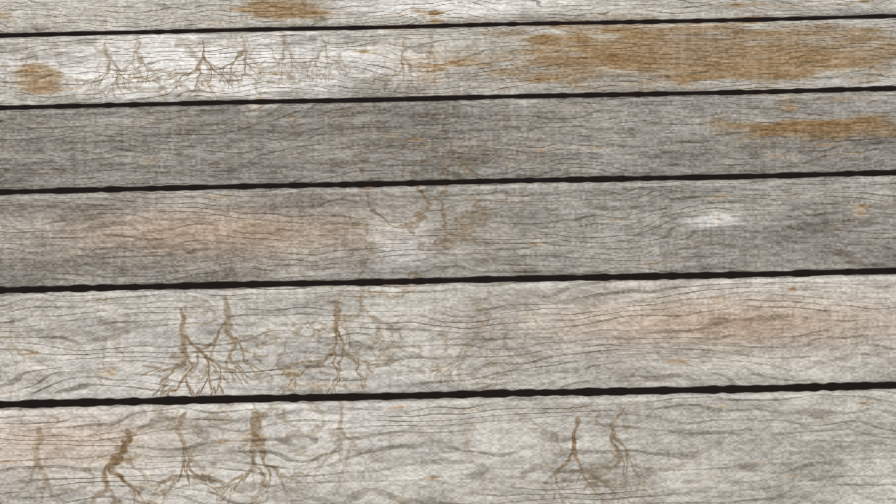
Write a WebGL 1 fragment shader that draws this texture.

```glsl
precision highp float;
uniform vec2 u_resolution;

const float GROWTH = 1.165;      // each board is wider than the one above
const float FIRST_WIDTH = 0.1435;
const float FIRST_GAP = 0.069;
const float TILT = 0.0208;
const vec3 GAP = vec3(0.13, 0.11, 0.10);
const vec3 DARK_GRAIN = vec3(0.33, 0.29, 0.24);
const vec3 DRY = vec3(0.51, 0.49, 0.46);
const vec3 PALE = vec3(0.78, 0.76, 0.72);
const vec3 GLARE = vec3(0.93, 0.92, 0.90);
const vec3 AMBER = vec3(0.55, 0.42, 0.26);
const vec3 PEACH = vec3(0.76, 0.64, 0.54);
const vec3 BRANCH = vec3(0.46, 0.36, 0.24);

float hash(vec2 p) {
  return fract(sin(dot(p, vec2(127.1, 311.7))) * 43758.5453);
}

float noise(vec2 p) {
  vec2 i = floor(p), f = fract(p);
  f = f * f * (3.0 - 2.0 * f);
  return mix(mix(hash(i), hash(i + vec2(1.0, 0.0)), f.x),
             mix(hash(i + vec2(0.0, 1.0)), hash(i + 1.0), f.x), f.y);
}

float fbm(vec2 p) {
  float sum = 0.0, gain = 0.533;
  for (int i = 0; i < 4; i++) {
    sum += gain * noise(p);
    p = p * 2.03 + 17.3;
    gain *= 0.5;
  }
  return sum;
}

float patchAt(vec2 p, vec2 centre, vec2 radius) {
  vec2 d = (p - centre) / radius;
  return exp(-dot(d, d));
}

// Patch whose border is broken up by a roughness value
float stain(vec2 p, vec2 centre, vec2 radius, float rough) {
  return smoothstep(0.2, 0.8, patchAt(p, centre, radius) + 1.1 * (rough - 0.5));
}

// Forking twigs made by folding space at every joint
float tree(vec2 q, float seed, float blur) {
  float ink = 0.0, len = 0.24, width = 0.026;
  q.x += 0.3 * (fbm(q * 4.0 + seed * 31.0) - 0.5);
  for (int i = 0; i < 5; i++) {
    float d = length(q - vec2(0.0, clamp(q.y, 0.0, len)));
    ink = max(ink, 1.0 - smoothstep(width - blur, width + blur, d));
    q.y -= len * (0.75 + 0.25 * seed);
    q.x = abs(q.x + 0.03 * sin(seed * 40.0 + float(i) * 2.3));
    float a = 0.28 + 0.3 * hash(vec2(seed, float(i)));
    q = vec2(q.x * cos(a) - q.y * sin(a), q.x * sin(a) + q.y * cos(a));
    len *= 0.84;
    width *= 0.72;
  }
  return ink;
}

float treeRow(vec2 q, float row, float blur) {
  float ink = 0.0;
  for (int i = 0; i < 2; i++) {
    float x = q.x * 0.75 + float(i) * 0.43;
    float seed = hash(vec2(floor(x), row * 3.0 + float(i)));
    vec2 local = vec2((fract(x) - 0.3 - 0.4 * seed) / 0.75, q.y - 0.25 * seed);
    ink = max(ink, tree(local, seed, blur) * (0.5 + 0.5 * seed));
  }
  return ink;
}

// Annual lines, stretched along the board and bent by slow noise
float grainLines(vec2 q, float row) {
  float bend = fbm(vec2(q.x * 0.5, q.y * 1.6) + row * 7.7);
  float wave = sin(6.2832 * (q.y * 13.0 + bend * 10.0));
  return smoothstep(0.5, 0.95, wave) * noise(vec2(q.x * 3.0, q.y * 18.0 + row * 5.0));
}

void main() {
  vec2 p = gl_FragCoord.xy / u_resolution * vec2(1.7778, 1.0);

  // Board index and place across the board
  float depth = 1.0 - p.y + TILT * p.x - FIRST_GAP + 0.003 * (noise(vec2(p.x * 4.0, 0.0)) - 0.5);
  float k = log(1.0 + depth * (GROWTH - 1.0) / FIRST_WIDTH) / log(GROWTH);
  float row = floor(k), across = fract(k);
  float size = FIRST_WIDTH * pow(GROWTH, row);
  vec2 q = vec2(p.x / size, across);
  float pixel = 0.8 / (u_resolution.y * size);

  // Weathered wood
  float mottled = fbm(vec2(p.x * 5.0, k * 5.0));
  float rough = fbm(vec2(p.x * 14.0, k * 9.0) + 40.0);
  float fibre = noise(vec2(p.x * 24.0, k * 60.0)) + noise(vec2(p.x * 50.0, k * 34.0 + 9.0)) - 1.0;
  float speckle = noise(p * vec2(190.0, 280.0)) - 0.5;
  float paleRow = smoothstep(0.0, 1.6, abs(row - 1.4));
  vec3 col = mix(DRY, PALE, clamp(0.08 + paleRow * 0.66 + (mottled - 0.45) * 1.1, 0.0, 1.0));

  // Damp stains and bright water
  float peach = patchAt(p, vec2(0.42, 0.54), vec2(0.32, 0.045))
    + patchAt(p, vec2(1.45, 0.36), vec2(0.35, 0.05)) + patchAt(p, vec2(0.12, 0.13), vec2(0.25, 0.06));
  float amber = stain(p, vec2(0.56, 0.985), vec2(0.09, 0.03), rough)
    + stain(p, vec2(1.40, 0.895), vec2(0.52, 0.07), rough)
    + stain(p, vec2(0.08, 0.84), vec2(0.05, 0.035), rough)
    + stain(p, vec2(1.62, 0.745), vec2(0.24, 0.024), rough);
  float glare = stain(p, vec2(0.40, 0.87), vec2(0.52, 0.07), rough)
    + stain(p, vec2(0.88, 0.99), vec2(0.25, 0.025), rough)
    + 0.6 * stain(p, vec2(0.80, 0.52), vec2(0.07, 0.05), rough)
    + 0.7 * stain(p, vec2(1.41, 0.56), vec2(0.08, 0.015), rough)
    + 0.5 * patchAt(p, vec2(0.30, 0.19), vec2(0.60, 0.17));
  col = mix(col, PEACH, min(peach * 0.6, 1.0));
  col = mix(col, GLARE, min(glare * (0.4 + 0.7 * mottled), 0.9));
  col = mix(col, AMBER, min(amber * (0.35 + 0.6 * mottled), 0.85));

  // Reflected branches, a fine mesh of twigs and drying edges
  float wet = patchAt(p, vec2(0.45, 0.86), vec2(0.50, 0.09)) + patchAt(p, vec2(0.55, 0.31), vec2(0.45, 0.16))
    + patchAt(p, vec2(0.35, 0.09), vec2(0.35, 0.12)) + patchAt(p, vec2(1.18, 0.11), vec2(0.14, 0.12));
  float tide = patchAt(p, vec2(0.84, 0.60), vec2(0.16, 0.16)) + 0.6 * wet;
  float mesh = 1.0 - smoothstep(0.012, 0.05, abs(fbm(p * vec2(13.0, 17.0)) - 0.5));
  float ink = max(treeRow(q, row, 0.008 + pixel) * min(wet, 1.0), mesh * min(tide, 1.0) * 0.6);
  col = mix(col, BRANCH, ink * (0.45 + 0.6 * mottled));

  // Grain, fine wear, worn edges and the gaps between boards
  col = mix(col, DARK_GRAIN, grainLines(q, row) * 0.45);
  col += 0.10 * fibre + 0.15 * speckle;
  float edge = min(across, 1.0 - across);
  float ragged = 0.014 * (noise(vec2(p.x * 60.0, floor(k + 0.5))) - 0.5);
  col += 0.09 * exp(-pow((across - 0.065) / 0.022, 2.0));
  col *= 1.0 - 0.25 * exp(-edge * 26.0);
  col = mix(GAP, col, smoothstep(0.027 - pixel, 0.031 + pixel, edge + ragged));
  gl_FragColor = vec4(clamp(col, 0.0, 1.0), 1.0);
}
```
